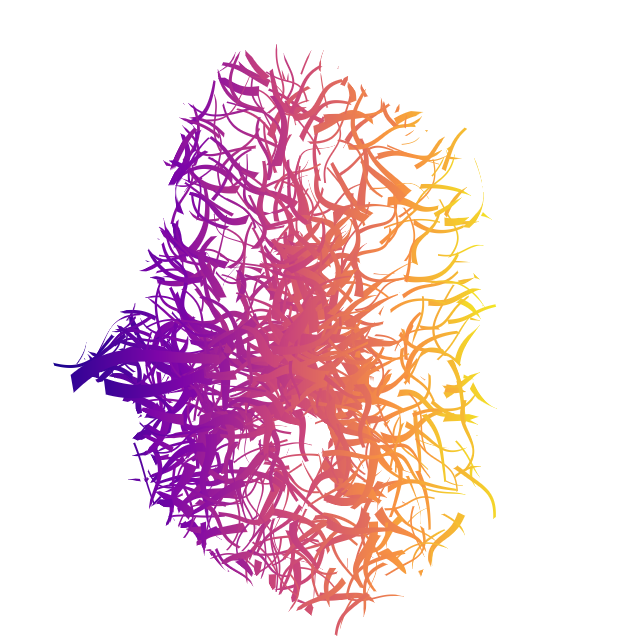
Reproduce this background procedurally as a WebGL 2 fragment shader.

```glsl
#version 300 es
precision highp float;
// A tangled, coral-like mass of curved tapering strands on white, coloured
// from indigo through magenta to yellow across its width. Jittered grids of
// strands are stacked front to back; a density field thins them out.

#define LAYERS 22
#define CELL 0.085
#define THIN 0.0010
#define THICK 0.0060
#define BEND 0.9
#define WIGGLE 0.36
#define SPREAD 2.7
#define TONE_SHIFT 0.09
#define TRUNK vec2(0.48, 0.42)

uniform vec2 u_resolution;
out vec4 outColor;

// Left and right limits of the mass, at even steps of height
const vec2 LIMITS[12] = vec2[12](
  vec2(.50, .56), vec2(.37, .66), vec2(.25, .735), vec2(.215, .755),
  vec2(.215, .75), vec2(.137, .73), vec2(.195, .75), vec2(.24, .75),
  vec2(.267, .742), vec2(.27, .73), vec2(.293, .64), vec2(.358, .49));

// Long outer arms: root.xy, tip.xy
const vec4 ARMS[8] = vec4[8](
  vec4(.34, .45, .11, .41), vec4(.32, .40, .165, .38),
  vec4(.20, .46, .088, .415), vec4(.70, .49, .775, .515),
  vec4(.72, .27, .78, .19), vec4(.57, .07, .52, .005),
  vec4(.45, .82, .498, .893), vec4(.69, .73, .725, .795));

vec4 hash4(vec2 p) {
  vec4 n = dot(p, vec2(127.1, 311.7)) + vec4(0.0, 74.7, 183.3, 246.1);
  return fract(sin(n) * 43758.5453);
}

vec3 palette(float t) {
  vec4 k = clamp(4.0 * t - vec4(0.0, 1.0, 2.0, 3.0), 0.0, 1.0);
  vec3 c = mix(vec3(.10, .01, .56), vec3(.49, .02, .66), k.x);
  c = mix(c, vec3(.79, .27, .48), k.y);
  c = mix(c, vec3(.97, .57, .26), k.z);
  return mix(c, vec3(.95, .96, .12), k.w);
}

// Soft elliptical bump, 1 at its centre
float bump(vec2 p, vec2 centre, vec2 size) {
  vec2 q = (p - centre) / size;
  float f = 1.0 / (1.0 + 0.5 * dot(q, q));
  return f * f * f;
}

// How solid the inner mass is
float coreAt(vec2 p) {
  float core = bump(p, vec2(.48, .53), vec2(.06, .13))
             + bump(p, vec2(.42, .42), vec2(.14, .065))
             + bump(p, vec2(.53, .38), vec2(.05, .09))
             + 0.6 * bump(p, vec2(.31, .29), vec2(.07, .09))
             + 0.5 * bump(p, vec2(.55, .25), vec2(.07, .09));
  float gaps = bump(p, vec2(.505, .32), vec2(.035, .025))
             + 0.6 * bump(p, vec2(.63, .42), vec2(.04, .05))
             + 0.4 * bump(p, vec2(.37, .50), vec2(.03));
  return clamp(core - gaps, -0.2, 1.0);
}

// Share of strands that stay visible inside the outline, 0 outside it
float outlineAt(vec2 p) {
  float row = clamp((p.y - 0.02) / 0.08, 0.0, 10.999);
  int i = int(row);
  vec2 limits = mix(LIMITS[i], LIMITS[i + 1], fract(row));
  float inside = min(p.x - limits.x, limits.y - p.x);
  inside = min(inside, min(p.y - 0.03, 0.91 - p.y));
  return smoothstep(-0.03, 0.04, inside);
}

// Signed distance to a curved strand centred at 0, from -axis to +axis
float strand(vec2 d, vec2 axis, vec2 shape, vec2 widths) {
  float halfLength = length(axis);
  vec2 dir = axis / halfLength;
  vec2 q = vec2(dot(d, dir), dot(d, vec2(-dir.y, dir.x)));
  float s = clamp(q.x / halfLength, -1.0, 1.0);
  float curve = shape.x * (s * s - 0.33) + shape.y * sin(3.0 * s);
  float slope = 2.0 * shape.x * s + 3.0 * shape.y * cos(3.0 * s);
  float dist = abs(q.y - curve * halfLength) / sqrt(1.0 + slope * slope);
  return max(dist - mix(widths.x, widths.y, 0.5 + 0.5 * s), abs(q.x) - halfLength);
}

// Adds a strand behind those already laid; ink holds (tone, coverage)
void addBehind(inout vec2 ink, float dist, float tone) {
  float alpha = clamp(0.5 - dist * u_resolution.x, 0.0, 1.0);
  ink += (1.0 - ink.y) * alpha * vec2(tone, 1.0);
}

void main() {
  vec2 p = gl_FragCoord.xy / u_resolution.x;
  vec2 ink = vec2(0.0);

  // Outer arms, the first two heavier
  for (int i = 0; i < 8; i++) {
    vec4 arm = ARMS[i];
    vec2 axis = 0.5 * (arm.zw - arm.xy);
    vec2 d = p - arm.xy - axis;
    if (dot(d, d) > 1.5 * dot(axis, axis)) continue;
    vec4 h = hash4(vec2(float(i), 5.0));
    vec2 widths = i < 2 ? vec2(.007, .012) : vec2(.0035, .002);
    addBehind(ink, strand(d, axis, (h.xy - 0.5) * vec2(0.6, 0.15), widths), h.w);
  }

  // Stacked grids of scattered strands, thinner where density falls
  float outline = outlineAt(p);
  if (outline > 0.0) {
    float core = coreAt(p);
    float base = mix(0.52, 0.32, smoothstep(0.25, 0.65, p.x));
    float density = outline * (base + 0.75 * core);
    float swell = 1.3 + 0.9 * max(core, 0.0);
    for (int layer = 0; layer < LAYERS; layer++) {
      if (ink.y > 0.99) break;
      float seed = float(layer) * 17.0;
      vec2 shift = fract(float(layer) * vec2(0.755, 0.57));
      vec2 cell = floor(p / CELL + shift - 0.5);
      for (int k = 0; k < 4; k++) {
        vec2 id = cell + vec2(k % 2, k / 2);
        vec4 h = hash4(id + seed);
        float presence = clamp((density - h.z) * 10.0, 0.0, 1.0);
        vec2 centre = (id + 0.3 + 0.4 * h.xy - shift) * CELL;
        vec2 d = p - centre;
        if (presence <= 0.0 || dot(d, d) > 0.64 * CELL * CELL) continue;
        vec4 g = hash4(id + seed + 41.3);
        vec2 outward = normalize(centre - TRUNK + 0.0001);
        float turn = (h.w - 0.5) * SPREAD;
        vec2 dir = outward * cos(turn) + vec2(-outward.y, outward.x) * sin(turn);
        float root = mix(THIN, THICK, g.y * g.y) * swell * presence;
        vec2 widths = vec2(root, mix(THIN * presence, root, 0.3));
        vec2 shape = (g.zw - 0.5) * vec2(BEND, WIGGLE);
        float dist = strand(d, dir * CELL * mix(0.45, 0.68, g.x), shape, widths);
        addBehind(ink, dist, fract(g.x * 7.0));
      }
    }
  }

  // Colour runs across the width, varied a little from strand to strand
  float tone = ink.x / max(ink.y, 0.001) - 0.5;
  vec3 color = palette((p.x - 0.09) / 0.71 + tone * TONE_SHIFT);
  outColor = vec4(mix(vec3(1.0), color, ink.y), 1.0);
}
```
